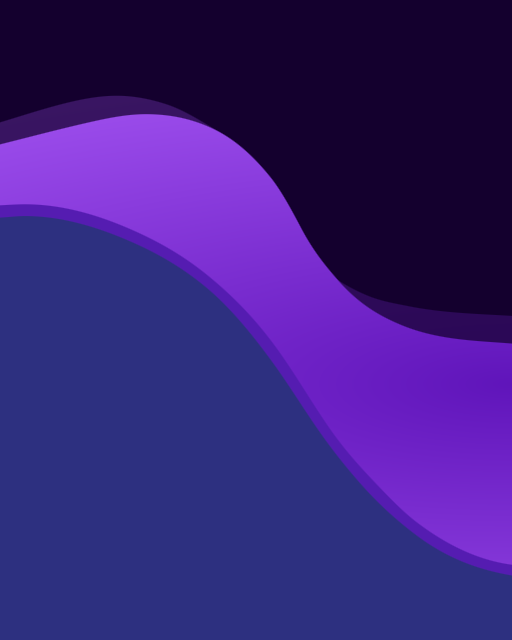
This background is drawn by a Shadertoy shader. Its source:

```glsl
// Draws a glowing violet wave with a translucent echo between a night sky and a blue hill.

// Colours
const vec3 NIGHT       = vec3(0.078, 0.0, 0.182);
const vec3 HILL_BLUE   = vec3(0.176, 0.188, 0.502);
const vec3 RIM_VIOLET  = vec3(0.335, 0.110, 0.695);
const vec3 WAVE_DEEP   = vec3(0.375, 0.080, 0.730);
const vec3 WAVE_BRIGHT = vec3(0.600, 0.290, 0.915);

// Wave shading: an ellipse of deep colour that brightens outwards
const vec2  DEEP_CENTER  = vec2(1.0, 0.75);
const vec2  DEEP_FALLOFF = vec2(0.55, 1.75);
const float ECHO_OPACITY = 0.27;

// Canvas height in units of its width
const float CANVAS_HEIGHT = 1.25;

// Curve knots: x, depth below the top edge, slope
const int KNOTS = 9;
const vec3 ECHO[KNOTS] = vec3[KNOTS](
    vec3(0.0, 0.239, -0.30), vec3(0.147, 0.197, -0.22), vec3(0.228, 0.187, 0.0),
    vec3(0.326, 0.204, 0.33), vec3(0.427, 0.257, 0.60), vec3(0.660, 0.547, 0.65),
    vec3(0.717, 0.577, 0.42), vec3(0.798, 0.598, 0.20), vec3(1.0, 0.617, 0.06));
const vec3 CREST[KNOTS] = vec3[KNOTS](
    vec3(0.0, 0.282, -0.25), vec3(0.187, 0.236, -0.22), vec3(0.285, 0.223, 0.0),
    vec3(0.427, 0.257, 0.53), vec3(0.529, 0.347, 1.25), vec3(0.588, 0.445, 1.90),
    vec3(0.660, 0.547, 1.15), vec3(0.782, 0.634, 0.42), vec3(1.0, 0.671, 0.08));
const vec3 RIM[KNOTS] = vec3[KNOTS](
    vec3(0.0, 0.401, -0.05), vec3(0.049, 0.399, 0.0), vec3(0.244, 0.443, 0.42),
    vec3(0.407, 0.539, 0.82), vec3(0.541, 0.681, 1.38), vec3(0.642, 0.834, 1.45),
    vec3(0.733, 0.943, 1.05), vec3(0.814, 1.020, 0.76), vec3(1.0, 1.103, 0.13));
const vec3 HILL[KNOTS] = vec3[KNOTS](
    vec3(0.0, 0.425, -0.05), vec3(0.049, 0.422, 0.0), vec3(0.244, 0.467, 0.42),
    vec3(0.407, 0.565, 0.85), vec3(0.534, 0.710, 1.38), vec3(0.619, 0.836, 1.45),
    vec3(0.700, 0.940, 1.15), vec3(0.814, 1.046, 0.75), vec3(1.0, 1.124, 0.17));

// Cubic Hermite curve through the knots
float curveDepth(vec3 knots[KNOTS], float x) {
    vec3 a = knots[0];
    vec3 b = knots[1];
    for (int i = 1; i < KNOTS - 1; i++) {
        if (x >= knots[i].x) {
            a = knots[i];
            b = knots[i + 1];
        }
    }
    float span = b.x - a.x;
    float t = (x - a.x) / span;
    float s = 1.0 - t;
    return a.y * s * s * (1.0 + 2.0 * t) + b.y * t * t * (1.0 + 2.0 * s)
         + span * t * s * (a.z * s - b.z * t);
}

// Smooth coverage of the area beneath a curve
float below(vec3 knots[KNOTS], vec2 p) {
    float gap = p.y - curveDepth(knots, p.x);
    return clamp(gap / max(fwidth(gap), 1e-5) + 0.5, 0.0, 1.0);
}

void mainImage(out vec4 fragColor, in vec2 fragCoord) {
    vec2 uv = fragCoord / iResolution.xy;
    vec2 p = vec2(uv.x, (1.0 - uv.y) * CANVAS_HEIGHT);

    // Wave gradient
    float glow = length((p - DEEP_CENTER) * DEEP_FALLOFF);
    vec3 wave = mix(WAVE_DEEP, WAVE_BRIGHT, min(glow, 1.1));

    // Layers from back to front
    vec3 color = mix(NIGHT, wave, ECHO_OPACITY * below(ECHO, p));
    color = mix(color, wave, below(CREST, p));
    color = mix(color, RIM_VIOLET, below(RIM, p));
    color = mix(color, HILL_BLUE, below(HILL, p));

    fragColor = vec4(color, 1.0);
}
```
